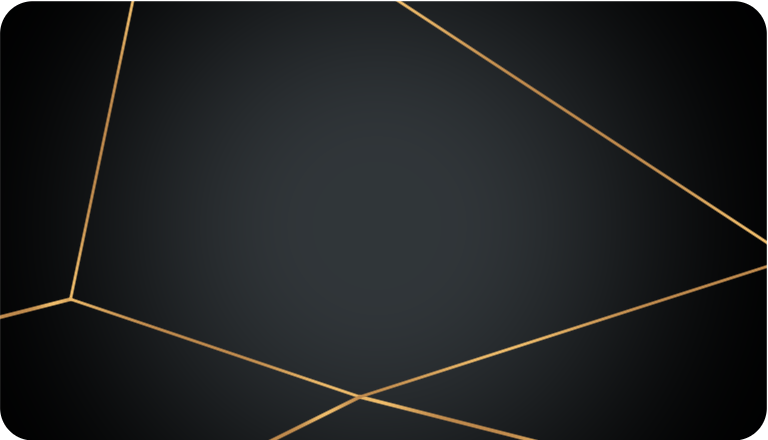
Write a Shadertoy shader that draws this background.

```glsl
// A dark rounded card with a soft slate glow, crossed by thin gold lines.
// Each line is a segment distance with a glint that varies along its length;
// the card is a rounded box. Units: canvas height = 1, origin lower left.

const float ASPECT        = 1.7415;
const vec2  GLOW_CENTRE   = vec2(0.855, 0.487);
const float GLOW_INNER    = 0.13;
const float GLOW_OUTER    = 1.00;
const vec2  CARD_MIN      = vec2(0.0002, -0.0010);
const vec2  CARD_MAX      = vec2(1.7388, 0.9972);
const float CORNER_RADIUS = 0.074;
const float LINE_SOFTNESS = 1.6;

const vec3 PAPER     = vec3(1.0);
const vec3 EDGE_DARK = vec3(0.004, 0.005, 0.006);
const vec3 SLATE     = vec3(0.190, 0.210, 0.224);
const vec3 GOLD_DEEP = vec3(0.75, 0.54, 0.30);
const vec3 GOLD_LIT  = vec3(0.94, 0.74, 0.42);

// Junctions where lines meet
const vec2 LEFT_HUB = vec2(0.160, 0.320);
const vec2 LOW_HUB  = vec2(0.816, 0.098);

// Segments as start and end; style as half width and place of the glint
const int LINE_COUNT = 7;
const vec4 LINES[LINE_COUNT] = vec4[](
    vec4(LEFT_HUB, 0.306, 1.021),
    vec4(LEFT_HUB, -0.020, 0.274),
    vec4(LEFT_HUB, LOW_HUB),
    vec4(LOW_HUB, 1.245, -0.011),
    vec4(LOW_HUB, 0.597, -0.011),
    vec4(LOW_HUB, 1.760, 0.401),
    vec4(0.888, 1.008, 1.760, 0.435));
const vec2 STYLES[LINE_COUNT] = vec2[](
    vec2(0.0032, 0.00), vec2(0.0042, 0.20), vec2(0.0033, 0.93),
    vec2(0.0041, 0.10), vec2(0.0041, 0.35), vec2(0.0033, 0.35),
    vec2(0.0033, 0.98));

float roundedBox(vec2 p, vec2 halfSize, float radius) {
    vec2 q = abs(p) - halfSize + radius;
    return length(max(q, 0.0)) + min(max(q.x, q.y), 0.0) - radius;
}

// Distance to a segment (x) and position along it from 0 to 1 (y)
vec2 segment(vec2 p, vec2 a, vec2 b) {
    vec2 ab = b - a;
    float t = clamp(dot(p - a, ab) / dot(ab, ab), 0.0, 1.0);
    return vec2(length(p - a - ab * t), t);
}

// Share of a pixel inside a shape
float coverage(float dist, float pixel) {
    return clamp(0.5 - dist / pixel, 0.0, 1.0);
}

void mainImage(out vec4 fragColor, in vec2 fragCoord) {
    vec2 p = fragCoord / iResolution.xy * vec2(ASPECT, 1.0);
    float pixel = 1.0 / iResolution.y;

    // Slate glow fading to near black
    float glow = 1.0 - smoothstep(GLOW_INNER, GLOW_OUTER, distance(p, GLOW_CENTRE));
    vec3 color = mix(EDGE_DARK, SLATE, glow);

    // Gold lines, brightest around their glint
    for (int i = 0; i < LINE_COUNT; i++) {
        vec2 hit = segment(p, LINES[i].xy, LINES[i].zw);
        float glint = 0.5 + 0.5 * cos(6.2832 * (hit.y - STYLES[i].y));
        vec3 gold = mix(GOLD_DEEP, GOLD_LIT, glint * glint);
        color = mix(color, gold, coverage(hit.x - STYLES[i].x, LINE_SOFTNESS * pixel));
    }

    // Rounded card on light paper, with a thin margin at the top and right
    vec2 cardCentre = 0.5 * (CARD_MIN + CARD_MAX);
    vec2 cardHalf = 0.5 * (CARD_MAX - CARD_MIN);
    float card = roundedBox(p - cardCentre, cardHalf, CORNER_RADIUS);
    color = mix(PAPER, color, coverage(card, pixel));

    fragColor = vec4(color, 1.0);
}
```
